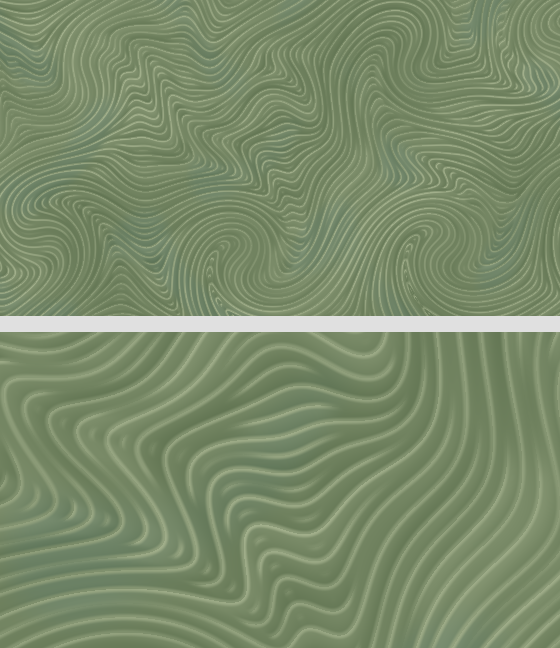
Top: the whole. Bottom: its middle third, enlarged.
This pattern is drawn by a Shadertoy shader. Its source:

```glsl
#define LINE_DENSITY 46.0   // finest lines per canvas height
#define LINE_WIDTH 0.0052   // soft half width of a line
#define LINE_GAIN 0.55      // brightness of the lines
#define BASE_TONE 0.28      // mean tone between the lines
#define EMBOSS 0.34         // shading across each band
#define BAND_VARIATION 0.22 // tone difference between bands
#define SWIRL_CELL 0.52     // spacing of the swirls
#define SWIRL_RADIUS 0.18
#define SWIRL_TWIST 2.9     // largest turn in radians
#define DARK_GREEN vec3(0.385, 0.460, 0.325)
#define PALE_SAGE vec3(0.610, 0.665, 0.525)

float hash(vec2 p) {
    return fract(sin(dot(p, vec2(127.1, 311.7))) * 4375.85);
}

// Turn the plane around one jittered centre per cell
vec2 swirl(vec2 p) {
    vec2 cell = floor(p / SWIRL_CELL);
    vec2 moved = p;
    for (int j = -1; j <= 1; j++)
    for (int i = -1; i <= 1; i++) {
        vec2 id = cell + vec2(i, j);
        vec2 jitter = vec2(hash(id), hash(id + 17.3));
        vec2 d = p - (id + 0.25 + 0.5 * jitter) * SWIRL_CELL;
        float side = hash(id + 41.7) < 0.5 ? -1.0 : 1.0;
        float turn = side * SWIRL_TWIST * mix(0.35, 1.0, hash(id + 73.1));
        turn *= exp(-dot(d, d) / (SWIRL_RADIUS * SWIRL_RADIUS));
        float c = cos(turn), s = sin(turn);
        moved += mat2(c, s, -s, c) * d - d;
    }
    return moved;
}

// Height field whose contours are the flowing lines
float flow(vec2 p) {
    vec2 q = swirl(p);
    q += 0.045 * sin(q.yx * vec2(9.0, 7.0) + vec2(0.6, 2.1));
    float field = 0.85 * q.y - 0.55 * q.x;
    field += 0.060 * sin(11.0 * q.x + 4.0 * q.y + 1.0);
    field += 0.035 * sin(7.0 * q.x - 13.0 * q.y + 2.5);
    field += 0.012 * sin(24.0 * q.x + 15.0 * q.y);
    return field;
}

// Slow variation in the range -1 to 1
float drift(vec2 p) {
    return 0.5 * (sin(5.1 * p.x + 2.0 * sin(3.7 * p.y))
                + sin(6.3 * p.y - 2.4 * sin(4.3 * p.x + 1.0)));
}

// x: line coverage, y: tone of the band
vec2 stripes(float field, float slope, float frequency, float lighting) {
    float phase = field * frequency;
    float t = fract(phase);
    float gap = min(t, 1.0 - t) / (frequency * slope);
    float width = max(LINE_WIDTH, 1.3 / iResolution.y);
    float line = 1.0 - smoothstep(0.15 * width, width, gap);
    float band = hash(vec2(floor(phase), 3.0)) - 0.5;
    return vec2(line, EMBOSS * lighting * (t - 0.5) + BAND_VARIATION * band);
}

void mainImage(out vec4 fragColor, in vec2 fragCoord) {
    vec2 p = fragCoord / iResolution.y;

    // Field and its gradient
    float e = 0.001;
    float field = flow(p);
    vec2 gradient = vec2(flow(p + vec2(e, 0.0)), flow(p + vec2(0.0, e))) - field;
    gradient /= e;
    float slope = max(length(gradient), 0.22);

    // Keep the spacing even: lines double where the field is flat
    float level = log2(LINE_DENSITY / slope);
    float frequency = exp2(floor(level));
    float blend = smoothstep(0.25, 0.85, fract(level));
    float lighting = 0.45 + 0.55 * dot(gradient / slope, vec2(-0.5, 0.86));
    vec2 coarse = stripes(field, slope, frequency, lighting);
    vec2 fine = stripes(field, slope, 2.0 * frequency, lighting);
    vec2 pattern = mix(coarse, fine, blend);

    // Uneven paint, in broad patches and in streaks along the flow
    float patches = drift(p + 0.3);
    float streak = sin(field * 95.0 + 3.0 * drift(1.7 * p));
    float tone = BASE_TONE + pattern.y + 0.09 * patches + 0.05 * streak;
    float strength = LINE_GAIN * (0.85 + 0.35 * drift(1.6 * p.yx + 2.0));
    tone += strength * pattern.x;

    // Sage ramp, with a cool cast in some bands
    vec3 color = mix(DARK_GREEN, PALE_SAGE, clamp(tone, -0.05, 1.1));
    float cool = smoothstep(0.2, 0.9, drift(2.3 * p + 5.0)) * (1.0 - pattern.x);
    color += cool * vec3(-0.015, 0.0, 0.025);
    fragColor = vec4(color, 1.0);
}
```
